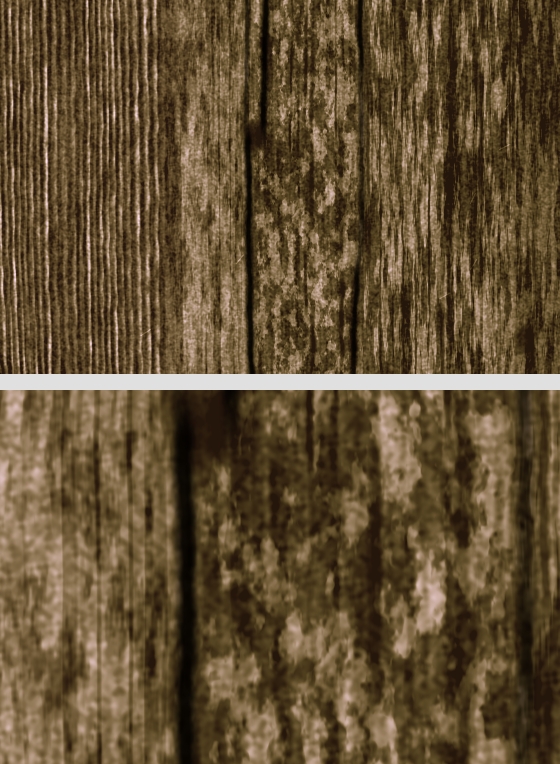
Top: the whole. Bottom: its middle third, enlarged.
This texture is drawn by a Shadertoy shader. Its source:

```glsl
// Weathered, mossy boards with vertical grain: a corduroy-ridged board, a pale
// board, a lichen-patched board and a streaky one, parted by dark gaps.
// Stretched value noise builds a single tone, which is coloured at the end.

float hash(vec2 p) {
    vec3 q = fract(p.xyx * vec3(0.1031, 0.1030, 0.0973));
    q += dot(q, q.yzx + 33.33);
    return fract((q.x + q.y) * q.z);
}

float noise(vec2 p) {
    vec2 cell = floor(p), f = fract(p);
    f = f * f * (3.0 - 2.0 * f);
    float low = mix(hash(cell), hash(cell + vec2(1, 0)), f.x);
    float high = mix(hash(cell + vec2(0, 1)), hash(cell + vec2(1, 1)), f.x);
    return mix(low, high, f.y);
}

// Rough four-octave noise, kept upright so that stretched flakes follow the grain
float fbm(vec2 p) {
    float sum = 0.0, amplitude = 0.407;
    for (int i = 0; i < 4; i++) {
        sum += amplitude * noise(p);
        p = p * 1.93 + vec2(17.3, 9.1);
        amplitude *= 0.68;
    }
    return sum;
}

// 1 between a and b, with soft borders
float band(float x, float a, float b, float soft) {
    return smoothstep(a - soft, a + soft, x) * (1.0 - smoothstep(b - soft, b + soft, x));
}

// Vertical line: 1 at its centre, fading to 0 at halfWidth
float crack(float x, float centre, float halfWidth) {
    return 1.0 - smoothstep(0.2 * halfWidth, halfWidth, abs(x - centre));
}

// Long thin lines along the grain, a few per unit of density
float grainLines(vec2 g, float density, float seed) {
    return smoothstep(0.58, 0.85, noise(g * vec2(density, 2.2) + seed));
}

float segmentDistance(vec2 p, vec2 a, vec2 d) {
    return length(p - a - d * clamp(dot(p - a, d) / dot(d, d), 0.0, 1.0));
}

// Raised grain with uneven spacing, height and wear
float ridgedBoard(vec2 g) {
    float u = g.x / 0.0195 + 1.8 * noise(g * vec2(9.0, 0.7)) + 0.2 * (noise(g * vec2(40.0, 30.0)) - 0.5);
    float f = fract(u);
    float crest = smoothstep(0.1, 0.62, f) * (1.0 - smoothstep(0.66, 0.92, f));
    float height = mix(0.45, 1.0, hash(vec2(floor(u), 4.0)));
    float wear = 0.5 + 1.0 * noise(g * vec2(110.0, 26.0));
    float fineLines = noise(g * vec2(165.0, 3.0)) - 0.5;
    return 0.185 + 0.37 * crest * height * wear + 0.12 * fineLines;
}

float paleBoard(vec2 g) {
    float stain = smoothstep(0.45, 0.72, fbm(g * vec2(55.0, 15.0) + 5.0) + 0.12 * (g.y - 0.4));
    return 0.47 - 0.2 * stain - 0.13 * grainLines(g, 135.0, 0.0);
}

// Pale wood showing through moss; stretch sets the flake shape
float mossyBoard(vec2 g, vec2 stretch, float cover, float lines) {
    float flakes = fbm(g * stretch) + 0.4 * (fbm(g * vec2(8.0, 4.0) + 31.0) - 0.5);
    float pale = smoothstep(cover - 0.08, cover + 0.12, flakes);
    return mix(0.235, 0.475, pale) - lines * grainLines(g, 110.0, 8.0);
}

// Gaps between boards, with a sideways step at the knot
float gaps(vec2 g, float width) {
    float lower = crack(g.x, 0.669 - 0.008 * g.y, width) * (1.0 - smoothstep(0.62, 0.68, g.y));
    float upper = crack(g.x, 0.708, 0.9 * width) * smoothstep(0.6, 0.68, g.y);
    float split = 0.6 * crack(g.x, 0.660, 0.6 * width) * smoothstep(0.62, 0.7, g.y);
    float second = crack(g.x, 0.940 + 0.024 * smoothstep(0.05, 0.5, g.y), 0.8 * width);
    second *= 0.45 + 0.5 * smoothstep(0.25, 0.6, noise(vec2(3.0, g.y * 9.0)));
    return max(max(lower, upper), max(split, second));
}

float knot(vec2 p, vec2 centre, vec2 radius) {
    float r = length((p - centre) / radius) + fbm(p * 30.0) - 0.5;
    return 1.0 - smoothstep(0.4, 1.15, r);
}

// Broken drying cracks of varied length over the mossy boards
float dryingCracks(vec2 g) {
    float dark = 0.0;
    for (int i = 0; i < 18; i++) {
        float k = float(i);
        float x = 0.74 + 0.042 * (k + hash(vec2(k, 1.0)));
        float middle = hash(vec2(k, 2.0)), reach = 0.2 + 0.4 * hash(vec2(k, 3.0));
        float width = 0.004 + 0.006 * hash(vec2(k, 5.0));
        float broken = 0.3 + 0.7 * smoothstep(0.25, 0.6, noise(vec2(k * 7.0, g.y * 14.0)));
        dark = max(dark, broken * crack(g.x, x, width) * band(g.y, middle - reach, middle + reach, 0.1));
    }
    return dark;
}

// A few loose slivers lying across the grain
float slivers(vec2 p) {
    float light = 0.0;
    for (int i = 0; i < 7; i++) {
        float k = float(i);
        vec2 start = vec2(1.5 * hash(vec2(k, 11.0)), hash(vec2(k, 12.0)));
        float angle = 0.3 + hash(vec2(k, 13.0));
        vec2 along = 0.03 * vec2(cos(angle), sin(angle));
        light = max(light, 1.0 - smoothstep(0.0005, 0.0028, segmentDistance(p, start, along)));
    }
    return light;
}

vec3 woodColour(float tone, float moss) {
    vec3 colour = vec3(0.06 + 1.08 * tone, tone, 0.03 + tone * (0.15 + 1.08 * tone));
    return colour * mix(vec3(1.0), vec3(0.96, 1.0, 0.9), moss);
}

void mainImage(out vec4 fragColor, in vec2 fragCoord) {
    vec2 p = fragCoord / iResolution.y;
    p.x *= 1.497 * iResolution.y / iResolution.x;

    // Wavering grain and ragged edges
    vec2 g = p;
    g.x += 0.012 * (noise(p * vec2(4.0, 3.0)) - 0.5) + 0.003 * (noise(p * vec2(12.0, 18.0)) - 0.5);
    vec2 ragged = g + vec2(0.008 * (fbm(p * vec2(50.0, 30.0)) - 0.5), 0.0);

    // Boards from left to right
    float tone = mix(ridgedBoard(g), paleBoard(g), smoothstep(0.425, 0.445, g.x));
    tone = mix(tone, mossyBoard(ragged, vec2(50.0, 27.0), 0.51, 0.08), smoothstep(0.665, 0.69, g.x));
    tone = mix(tone, mossyBoard(g + 3.0, vec2(75.0, 11.0), 0.5, 0.13), smoothstep(0.94, 0.97, g.x));

    // Broad shading, fibres and grit
    tone *= 1.0 - 0.32 * band(g.x, 0.43, 0.475, 0.012);
    tone *= 1.0 - 0.27 * smoothstep(1.27, 1.45, g.x);
    tone += 0.17 * (fbm(p * vec2(14.0, 7.0)) - 0.5);
    tone += 0.15 * (noise(g * vec2(170.0, 14.0)) - 0.5);
    tone += 0.15 * (noise(mat2(0.8, 0.6, -0.6, 0.8) * p * 205.0) - 0.5);
    tone += 0.11 * (noise(mat2(0.9, -0.44, 0.44, 0.9) * p * 120.0) - 0.5);
    float wornEdge = mix(0.645, 0.686, smoothstep(0.64, 0.7, p.y));
    tone += 0.12 * crack(ragged.x, wornEdge, 0.012);
    tone += 0.14 * slivers(p);
    tone += 0.4 * max(tone - 0.42, 0.0);

    // Cracks, knots and the shade beside the gaps
    tone *= 1.0 - 0.6 * dryingCracks(ragged);
    tone *= 1.0 - 0.65 * knot(p, vec2(0.684, 0.64), vec2(0.042, 0.06));
    tone *= 1.0 - 0.6 * knot(p, vec2(1.402, 0.1), vec2(0.028, 0.06));
    tone *= 1.0 - 0.35 * gaps(ragged, 0.032);
    tone = max(tone, 0.085);
    float moss = smoothstep(0.45, 0.7, g.x) * (1.0 - smoothstep(0.25, 0.42, tone));
    vec3 gapShade = vec3(0.88, 0.9, 0.94) * gaps(ragged, 0.0135);
    fragColor = vec4(woodColour(tone, moss) * (1.0 - gapShade), 1.0);
}
```
